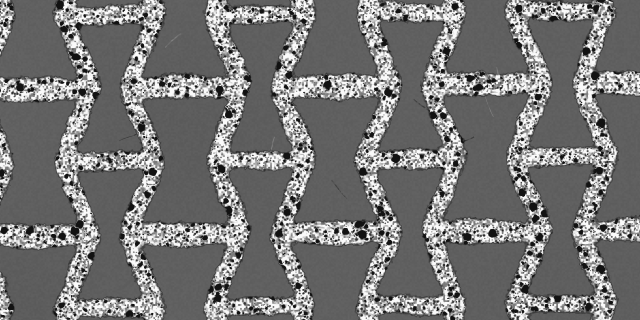
Write a WebGL 1 fragment shader that draws this pattern.

```glsl
precision highp float;
uniform vec2 u_resolution;

float hash(vec2 p) {
  vec3 q = fract(vec3(p.xyx) * 0.1031);
  q += dot(q, q.yzx + 33.33);
  return fract((q.x + q.y) * q.z);
}

float noise(vec2 p) {
  vec2 i = floor(p), f = fract(p);
  f = f * f * (3.0 - 2.0 * f);
  return mix(mix(hash(i), hash(i + vec2(1, 0)), f.x),
             mix(hash(i + vec2(0, 1)), hash(i + vec2(1, 1)), f.x), f.y);
}

vec2 noise2(vec2 p) {
  return vec2(noise(p + 40.0), noise(p + 90.0)) - 0.5;
}

// x: distance to the segment, y: position along it
vec2 segment(vec2 p, vec2 a, vec2 b) {
  vec2 ab = b - a;
  float t = clamp(dot(p - a, ab) / dot(ab, ab), 0.0, 1.0);
  return vec2(length(p - a - ab * t), t);
}

float smoothMin(float a, float b, float k) {
  float h = max(k - abs(a - b), 0.0) / k;
  return min(a, b) - h * h * k * 0.25;
}

// Re-entrant honeycomb: zigzag walls joined by two staggered rows of bars
float lattice(vec2 p) {
  vec2 period = vec2(0.470, 0.4583);
  vec2 q = p - vec2(0.344, 0.4915 + 0.01 * p.x);
  vec2 id = floor(q / period + 0.5);
  q = abs(q - id * period);

  vec2 outer = vec2(0.138, 0.0), inner = vec2(0.066, 0.22915);
  vec2 bent = q - vec2(0.006 * sin(6.2832 * q.y / inner.y), 0.0);
  vec2 wall = segment(bent, outer, inner);
  vec2 barA = segment(q, vec2(0.0), outer);
  vec2 barB = segment(q, vec2(0.235, inner.y), inner);

  float d = wall.x - 0.029 - 0.002 * cos(12.5664 * wall.y);
  d = smoothMin(d, barA.x - mix(0.029, 0.023, barA.y), 0.02);
  return smoothMin(d, barB.x - mix(0.037, 0.022, barB.y * barB.y), 0.02);
}

// Coverage of randomly sized round spots, one candidate per grid cell
float specks(vec2 p, float size, float density, float aa) {
  vec2 cell = floor(p / size);
  float d = 1.0;
  for (int j = -1; j <= 1; j++) {
    for (int i = -1; i <= 1; i++) {
      vec2 c = cell + vec2(i, j);
      float h = hash(c + 17.3);
      vec2 centre = c + vec2(hash(c + 51.7), hash(c + 83.1));
      float radius = 0.12 + 0.36 * h * h;
      if (hash(c + 129.5) < density) d = min(d, length(p - centre * size) - radius * size);
    }
  }
  return 1.0 - smoothstep(-aa, aa, d);
}

// Sparse curved hairs lying on the background
float fibres(vec2 p, float aa) {
  float sum = 0.0;
  for (int i = 0; i < 9; i++) {
    float k = float(i);
    vec2 a = vec2(2.0 * hash(vec2(k, 3.0)), hash(vec2(k, 7.0)));
    float angle = 6.2832 * hash(vec2(k, 11.0));
    vec2 s = segment(p, a, a + 0.07 * vec2(cos(angle), sin(angle)));
    float tone = mod(k, 2.0) < 0.5 ? -0.2 : 0.15;
    sum += tone * (1.0 - smoothstep(0.0, 0.001 + aa, s.x)) * noise(p * 130.0 + k);
  }
  return sum;
}

void main() {
  vec2 p = gl_FragCoord.xy / u_resolution.y;
  float aa = 0.8 / u_resolution.y;

  // Uneven, gritty outline
  vec2 warped = p + 0.012 * noise2(p * 9.0) + 0.009 * noise2(p * 32.0);
  float d = lattice(warped) + 0.007 * (noise(p * 150.0) - 0.5);
  float mask = 1.0 - smoothstep(-aa, aa, d);

  // Smooth grey ground with a thin dark fringe beside the lattice
  float ground = 0.37 + 0.02 * (noise(p * 1.7) - 0.5) + 0.025 * (noise(p * 190.0) - 0.5);
  ground += fibres(p + 0.02 * noise2(p * 20.0), aa);
  ground -= 0.15 * (1.0 - smoothstep(0.0, 0.006, d));

  // White coat with fine grain and three sizes of black spots
  float grain = noise(p * 170.0);
  float paint = 0.98 - 0.5 * smoothstep(0.3, 0.9, grain);
  vec2 ragged = p + 0.006 * noise2(p * 110.0);
  float ink = specks(ragged, 0.030, 0.32, aa);
  ink = max(ink, specks(ragged + 3.1, 0.016, 0.34, aa));
  ink = max(ink, 0.8 * specks(p + 5.7, 0.009, 0.42, aa));
  paint *= mix(0.6, 1.0, smoothstep(0.0, 0.007, -d));
  paint = mix(paint, 0.07, ink);

  gl_FragColor = vec4(vec3(mix(ground, paint, mask)), 1.0);
}
```
